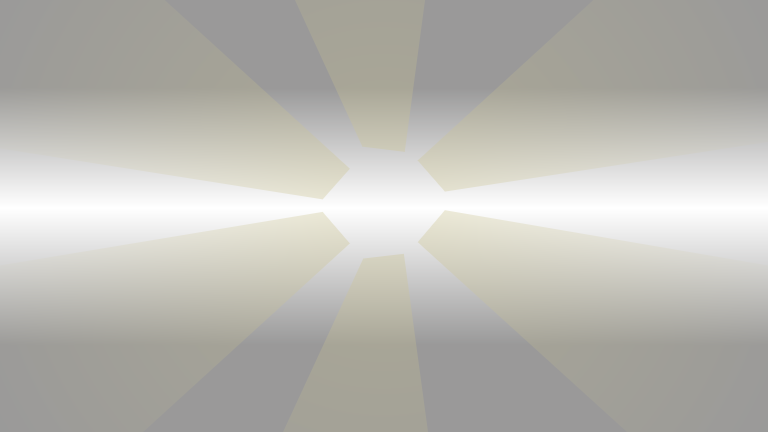
This background is drawn by a WebGL 1 fragment shader. Its source:

```glsl
precision highp float;
// Six translucent beige rays around an irregular hexagon, over a silver band.
// Each ray is an intersection of three half-planes; its tint fades radially,
// and the band is a linear vertical gradient that peaks at the focus.

uniform vec2 u_resolution;

const vec2 FOCUS = vec2(0.5, 0.5185);
const vec3 SILVER = vec3(0.602, 0.600, 0.600);
const vec3 BEIGE = vec3(0.80, 0.77, 0.57);
const float BAND_ABOVE = 0.278;
const float BAND_BELOW = 0.317;
const float TINT_STRENGTH = 0.40;
const float TINT_RADIUS = 1.06;

// Signed distance to the line from a to b, positive on its left
float leftOf(vec2 p, vec2 a, vec2 b) {
  vec2 dir = normalize(b - a);
  vec2 q = p - a;
  return dir.x * q.y - dir.y * q.x;
}

// Coverage of an outward ray; corners run counter-clockwise
float ray(vec2 p, vec2 outerA, vec2 innerA, vec2 innerB, vec2 outerB, float pixel) {
  float inside = min(leftOf(p, innerA, innerB),
                 min(leftOf(p, outerA, innerA), leftOf(p, innerB, outerB)));
  return clamp(inside / pixel + 0.5, 0.0, 1.0);
}

// White ridge at y = 0 falling linearly to silver on both sides
vec3 silverBand(float y) {
  float reach = y > 0.0 ? BAND_ABOVE : BAND_BELOW;
  return mix(vec3(1.0), SILVER, min(abs(y) / reach, 1.0));
}

// Union of the six rays, in heights from the focus
float rayMask(vec2 p, float pixel) {
  float top = ray(p, vec2(-0.206, 0.481), vec2(-0.050, 0.142),
                  vec2(0.048, 0.130), vec2(0.095, 0.481), pixel);
  float topLeft = ray(p, vec2(-0.889, 0.138), vec2(-0.142, 0.020),
                      vec2(-0.079, 0.091), vec2(-0.507, 0.481), pixel);
  float bottomLeft = ray(p, vec2(-0.558, -0.519), vec2(-0.079, -0.082),
                         vec2(-0.142, -0.009), vec2(-0.889, -0.133), pixel);
  float bottom = ray(p, vec2(0.102, -0.519), vec2(0.046, -0.106),
                     vec2(-0.048, -0.117), vec2(-0.234, -0.519), pixel);
  float topRight = ray(p, vec2(0.484, 0.481), vec2(0.078, 0.110),
                       vec2(0.141, 0.038), vec2(0.889, 0.153), pixel);
  float bottomRight = ray(p, vec2(0.889, -0.133), vec2(0.141, -0.005),
                          vec2(0.078, -0.079), vec2(0.563, -0.519), pixel);
  float left = max(topLeft, bottomLeft);
  float right = max(topRight, bottomRight);
  return max(max(top, bottom), max(left, right));
}

void main() {
  vec2 p = (gl_FragCoord.xy - FOCUS * u_resolution) / u_resolution.y;
  float pixel = 1.0 / u_resolution.y;

  // Tint the band inside the rays
  float tint = TINT_STRENGTH * max(1.0 - length(p) / TINT_RADIUS, 0.0);
  vec3 color = mix(silverBand(p.y), BEIGE, tint * rayMask(p, pixel));
  gl_FragColor = vec4(color, 1.0);
}
```
